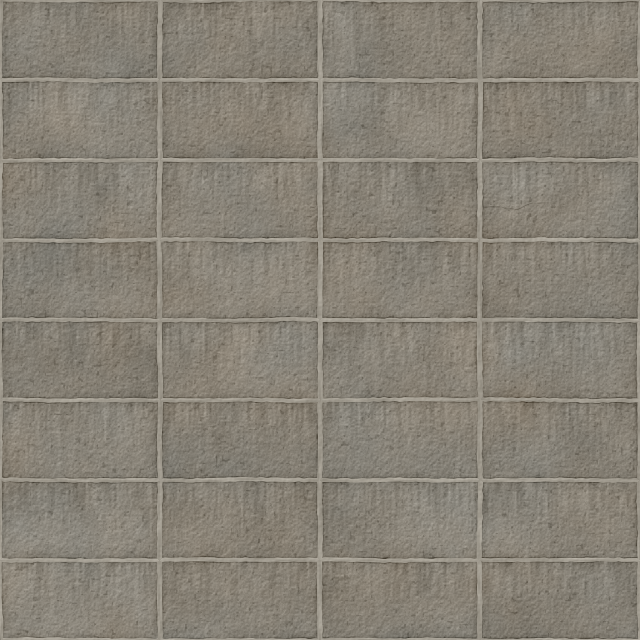
Give the GLSL for this texture, as a three.js fragment shader.

```glsl
// Stack-bonded wall of worn concrete blocks, four across and eight down.
// A warped grid gives joint distances; value noise adds mottling,
// vertical weather streaks, embossed grain, pits and ragged joint edges.

varying vec2 vUv;

const vec2 GRID = vec2(4.0, 8.0);
const vec2 JOINT_HALF = vec2(0.0039, 0.0031);
const float SOFT = 0.0009;

const vec3 BLOCK = vec3(0.535, 0.512, 0.468);
const vec3 MORTAR = vec3(0.630, 0.608, 0.562);
const vec3 WARM = vec3(0.016, 0.000, -0.014);

float hash(vec2 p) {
  vec3 q = fract(p.xyx * 0.1031);
  q += dot(q, q.yzx + 33.33);
  return fract((q.x + q.y) * q.z);
}

float noise(vec2 p) {
  vec2 i = floor(p);
  vec2 f = fract(p);
  f = f * f * (3.0 - 2.0 * f);
  float low = mix(hash(i), hash(i + vec2(1.0, 0.0)), f.x);
  float high = mix(hash(i + vec2(0.0, 1.0)), hash(i + vec2(1.0, 1.0)), f.x);
  return mix(low, high, f.y);
}

float fbm(vec2 p) {
  float sum = 0.0;
  float gain = 0.5;
  for (int i = 0; i < 4; i++) {
    sum += gain * noise(p);
    p = p * 2.03 + 17.3;
    gain *= 0.5;
  }
  return sum / 0.9375;
}

// Soft line of the given half width around d = 0
float line(float d, float halfWidth) {
  return 1.0 - smoothstep(halfWidth - SOFT, halfWidth + SOFT, abs(d));
}

// Slight drift and chipping of the joints
vec2 warp(vec2 p) {
  vec2 drift = vec2(noise(p * 13.0), noise(p * 13.0 + 41.0)) - 0.5;
  vec2 chips = vec2(noise(p * 120.0 + 7.0), noise(p * 120.0 + 83.0)) - 0.5;
  return p + drift * 0.0024 + chips * 0.0020;
}

// Surface relief lit from the upper left
float relief(vec2 p, float scale) {
  vec2 q = p * scale;
  return noise(q) - noise(q + vec2(-0.45, 0.65));
}

// Tone of a block face; local runs 0 to 1 across and up the block
float blockTone(vec2 p, vec2 local, vec2 id) {
  float seed = hash(id + 3.7);
  vec2 q = p + seed * 9.0;
  float tone = (seed - 0.5) * 0.022;
  tone += (fbm(q * 15.0) - 0.5) * 0.085;

  // Streaks run down and fade from the top edge
  float reach = smoothstep(0.25, 1.0, local.y + 0.3 * (noise(q * 24.0) - 0.5));
  float streak = noise(q * vec2(250.0, 26.0)) - 0.5;
  tone += streak * mix(0.025, 0.105, reach);

  // Coarse and fine grain with scattered pits
  tone += relief(p, 330.0) * 0.075 + relief(p, 170.0) * 0.045;
  tone += (hash(floor(p * 512.0)) - 0.5) * 0.035;
  tone -= smoothstep(0.80, 0.95, noise(p * 210.0 + 29.0)) * 0.075;

  // A rare hairline crack from the left edge
  float path = local.y - 0.42 - 0.16 * (noise(vec2(local.x * 9.0, seed * 50.0)) - 0.5);
  float span = 1.0 - smoothstep(0.25, 0.5, local.x);
  tone -= line(path / GRID.y, 0.0008) * span * step(0.93, hash(id + 19.0)) * 0.10;
  return tone;
}

// Tone of the mortar, brushed along the joints
float mortarTone(vec2 p, float horizontal) {
  vec2 brush = mix(vec2(330.0, 45.0), vec2(45.0, 330.0), horizontal);
  return (noise(p * brush) - 0.5) * 0.10 + relief(p, 260.0) * 0.045
       + (noise(p * 22.0) - 0.5) * 0.05;
}

void main() {
  // Signed distances from the nearest joint centre lines
  vec2 cell = warp(vUv) * GRID;
  vec2 id = mod(floor(cell), GRID);
  vec2 local = fract(cell);
  vec2 fromJoint = (local - step(0.5, local)) / GRID;
  vec2 gap = abs(fromJoint) - JOINT_HALF;
  float edge = min(gap.x, gap.y);
  float horizontal = step(gap.y, gap.x);

  // Block face, darker towards its rim
  float rim = exp(-max(edge, 0.0) / 0.007);
  float face = blockTone(vUv, local, id) - rim * (0.025 + 0.065 * noise(vUv * 45.0));
  vec3 color = BLOCK + face + WARM * (fbm(vUv * 11.0 + 61.0) - 0.5) * 2.0;

  // Broken shadow lines beside the joints
  float broken = smoothstep(0.25, 0.75, noise(vUv * 38.0 + 13.0));
  float shadow = line(edge - 0.0007, 0.0009) * mix(0.03, 0.13, broken);
  color -= shadow * mix(0.65, 1.0, horizontal);

  // Mortar, with a bright upper lip on horizontal joints
  float joint = 1.0 - smoothstep(-SOFT, SOFT, edge);
  float lip = horizontal * smoothstep(-0.001, 0.002, fromJoint.y) * 0.035;
  vec3 mortar = MORTAR + mortarTone(vUv, horizontal) + lip;
  color = mix(color, mortar, joint * 0.94);

  gl_FragColor = vec4(clamp(color, 0.0, 1.0), 1.0);
}
```
